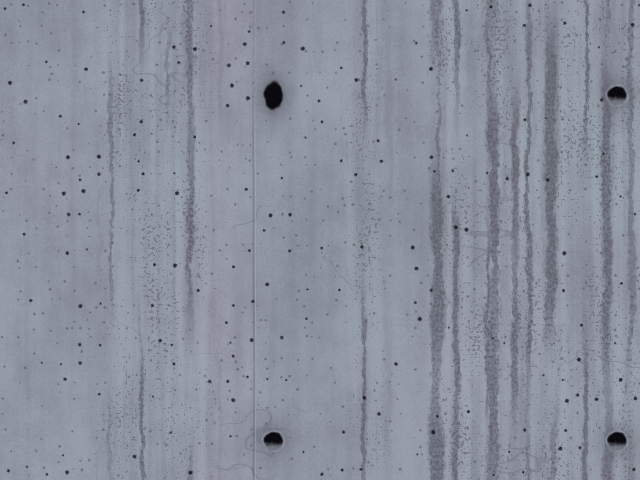
A WebGL 1 fragment shader for this texture:

```glsl
precision highp float;
// Weathered concrete wall: vertical water stains, pores, a seam and four tie holes.
uniform vec2 u_resolution;

const vec3 PALE = vec3(0.592, 0.622, 0.672);
const vec3 SHADE = vec3(0.515, 0.534, 0.580);
const vec3 STAIN = vec3(0.345, 0.350, 0.395);
const vec3 WASH = vec3(0.610, 0.645, 0.685);
const vec3 PIT = vec3(0.035, 0.035, 0.055);

float hash(vec2 p) {
  vec3 q = fract(p.xyx * 0.1031);
  q += dot(q, q.yzx + 33.33);
  return fract((q.x + q.y) * q.z);
}

float cornerSlope(vec2 cell, vec2 offset) {
  float angle = 6.2832 * hash(cell);
  return dot(vec2(cos(angle), sin(angle)), offset);
}

// Gradient noise, roughly -0.7 to 0.7
float noise(vec2 p) {
  vec2 i = floor(p), f = p - i;
  vec2 e = vec2(1.0, 0.0);
  vec2 u = f * f * f * (f * (f * 6.0 - 15.0) + 10.0);
  float low = mix(cornerSlope(i, f), cornerSlope(i + e, f - e), u.x);
  float high = mix(cornerSlope(i + e.yx, f - e.yx), cornerSlope(i + 1.0, f - 1.0), u.x);
  return mix(low, high, u.y);
}

float fbm(vec2 p) {
  float sum = 0.0, gain = 0.6;
  for (int i = 0; i < 4; i++) {
    sum += gain * noise(p);
    p = p * 2.03 + 17.3;
    gain *= 0.55;
  }
  return sum;
}

float band(float x, float lo, float hi, float soft) {
  return smoothstep(lo - soft, lo + soft, x) * (1.0 - smoothstep(hi - soft, hi + soft, x));
}

// Parts of the wall where water runs down
float wetZone(float x) {
  return max(band(x, 0.22, 0.44, 0.035), max(band(x, 0.73, 0.80, 0.02), band(x, 0.90, 1.32, 0.02)));
}

// One ragged, wandering trickle that fades in and out on its way down
float trickle(vec2 p, float center, float width, float seed, float ragged) {
  float wander = 0.010 * noise(vec2(seed * 7.3, p.y * 4.0)) + 0.006 * noise(vec2(seed * 2.7, p.y * 19.0));
  float w = width * (0.85 + 0.9 * noise(vec2(seed * 3.1, p.y * 8.0)));
  float d = abs(p.x - center - wander) + ragged * fbm(p * vec2(130.0, 65.0) + seed);
  float presence = smoothstep(-0.28, 0.15, noise(vec2(seed * 5.7, p.y * 2.6)));
  return presence * (1.0 - smoothstep(w * 0.45, w + 0.003, d));
}

// Round air holes scattered on a jittered grid
float pores(vec2 p, float cells, float share, float radius, float pixel) {
  vec2 cell = floor(p * cells);
  vec2 center = (cell + 0.25 + 0.5 * vec2(hash(cell + 3.1), hash(cell + 8.7))) / cells;
  float r = radius * mix(0.4, 1.0, hash(cell + 15.3));
  float d = length(p - center) + 0.0012 * noise(p * 260.0);
  return step(hash(cell + 41.9), share) * (1.0 - smoothstep(r - pixel, r + pixel, d));
}

// Tie hole: dirty halo, worn pale rim, dark pit with a lit lower lip
vec3 tieHole(vec3 color, vec2 q, float stretch, float lip, float pixel) {
  float r = length(q / vec2(1.0, stretch)) + 0.003 * noise(q * 75.0 + 4.0);
  color = mix(color, STAIN, 0.6 * exp(-max(r - 0.018, 0.0) * 65.0));
  float rim = band(r, 0.019, 0.024, 0.003) * (0.45 + 0.6 * noise(q * 60.0));
  color = mix(color, WASH, lip * clamp(rim, 0.0, 1.0));
  float lit = lip * smoothstep(0.001, -0.014, q.y + 0.004 * noise(q * 130.0));
  vec3 inside = mix(PIT, SHADE, 0.85 * lit);
  return mix(inside, color, smoothstep(0.018 - pixel, 0.020 + pixel, r));
}

void main() {
  float pixel = 1.0 / u_resolution.y;
  vec2 p = gl_FragCoord.xy * pixel;
  float wet = wetZone(p.x);
  float grain = fbm(p * 150.0);

  // Cloudy base with faint vertical drag and a drifting violet tint
  float cloud = fbm(p * vec2(4.0, 2.5) + 5.0) + 0.35 * fbm(p * 26.0);
  float drag = fbm(p * vec2(42.0, 1.6) + 9.0) * (0.35 + 0.8 * wet);
  vec3 color = mix(SHADE, PALE, smoothstep(-0.75, 0.55, cloud + drag + 0.3 * grain));
  color += vec3(0.012, -0.006, 0.004) * (noise(p * 2.3 + 31.0) + band(p.x, 0.40, 0.53, 0.06));

  // Pale lime runs, then dark narrow and broad stains
  float lime = 0.0, dark = 0.0;
  for (int i = 0; i < 26; i++) {
    float n = float(i) + 0.37;
    float x = (n + 0.7 * hash(vec2(n, 2.0))) * 0.0513;
    float size = hash(vec2(n, 6.0));
    float zone = wetZone(x);
    lime = max(lime, trickle(p, x + 0.021, mix(0.004, 0.016, size), n + 50.0, 0.004) * (0.12 + 0.6 * zone));
    dark = max(dark, trickle(p, x, mix(0.003, 0.009, size), n, 0.008) * (0.05 + 0.75 * zone));
  }
  for (int i = 0; i < 4; i++) {
    float n = float(i);
    dark = max(dark, 0.85 * trickle(p, 0.91 + 0.118 * n, 0.017 - 0.002 * n, n + 80.4, 0.010));
  }
  color = mix(color, WASH, 0.65 * lime);
  color = mix(color, STAIN, dark * clamp(0.78 + 0.9 * grain, 0.0, 1.0));

  // Sooty speckle near the stains and hairline cracks
  float soot = smoothstep(0.12, 0.45, grain + 0.5 * fbm(p * vec2(14.0, 5.0)));
  color = mix(color, STAIN, soot * (0.18 + 0.4 * wet));
  float crack = 1.0 - smoothstep(0.002, 0.012, abs(fbm(p * vec2(2.2, 4.0) + 60.0)));
  color = mix(color, STAIN, 0.25 * crack * smoothstep(0.05, 0.35, noise(p * 5.0 + 12.0)));

  // Pores, large and fine
  color = mix(color, PIT, 0.75 * pores(p, 26.0, 0.20, 0.0042, pixel));
  color = mix(color, STAIN, 0.7 * pores(p + 7.0, 62.0, 0.16, 0.0026, pixel));

  // Formwork seam: pale ridge with a shadow beside it
  float seam = p.x - 0.532 - 0.003 * noise(vec2(3.4, p.y * 3.0));
  float seamFade = 0.35 + 0.65 * smoothstep(0.85, 0.65, p.y);
  color = mix(color, STAIN, 0.35 * seamFade * band(seam, -0.005, -0.001, 0.002));
  color = mix(color, WASH, 0.75 * seamFade * band(seam, -0.001, 0.0015, 0.001));

  // Tie holes on a square grid; the upper left one is broken open
  for (int i = 0; i < 4; i++) {
    float column = mod(float(i), 2.0), row = floor(float(i) / 2.0);
    float broken = row * (1.0 - column);
    vec2 center = vec2(0.570, 0.081) + vec2(0.716, 0.720) * vec2(column, row);
    color = tieHole(color, p - center, 1.0 + 0.5 * broken, 1.0 - broken, pixel);
  }

  gl_FragColor = vec4(color + 0.025 * grain, 1.0);
}
```
